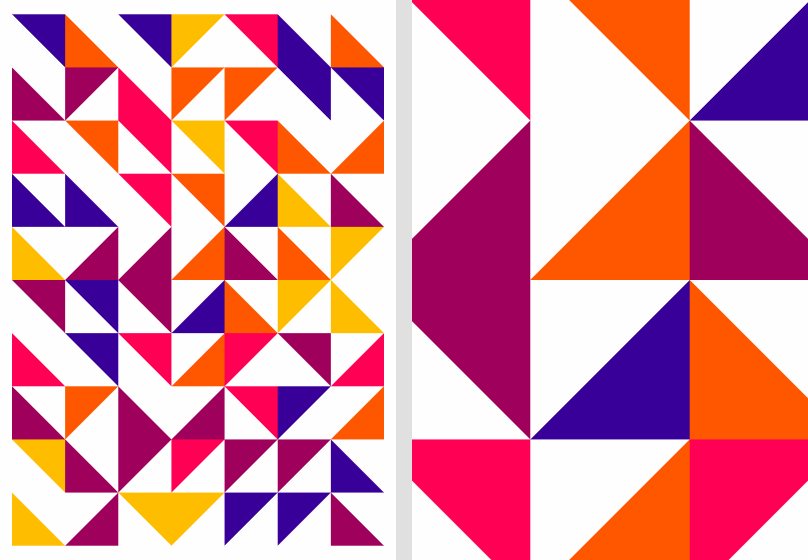
Left: the whole. Right: its middle third, enlarged.
Reproduce this pattern procedurally as a Shadertoy shader.

```glsl
// A 7 by 10 grid of half-square triangles on white, with a plain margin.
// Each cell draws its corner and its ink from two shuffled decks, so the
// layout is random while the share of every ink and corner stays fixed.

const vec2 GRID = vec2(7.0, 10.0);
const float CELL = 0.0949;                 // cell side, in canvas heights
const float CORNER_SEED = 3.0;
const float INK_SEED = 8.0;

const vec3 PAPER = vec3(1.0, 0.995, 0.995);
const vec3 INKS[5] = vec3[5](
    vec3(0.62, 0.00, 0.36),                // plum
    vec3(0.22, 0.00, 0.60),                // indigo
    vec3(1.00, 0.34, 0.00),                // orange
    vec3(1.00, 0.00, 0.33),                // pink
    vec3(1.00, 0.74, 0.00));               // yellow
const int INK_COUNT[5] = int[5](18, 15, 14, 12, 11);

// Right-angle corner of the triangle, as signs from the cell centre
const vec2 CORNERS[4] = vec2[4](
    vec2(-1.0, -1.0), vec2(1.0, 1.0), vec2(-1.0, 1.0), vec2(1.0, -1.0));
const int CORNER_COUNT[4] = int[4](23, 20, 16, 11);

float hash(vec2 p) {
    return fract(sin(dot(p, vec2(12.9898, 78.233))) * 43758.5453);
}

// Place of a cell in a shuffled deck: how many cells hash below it
int deckPlace(float index, float seed) {
    float own = hash(vec2(index, seed));
    int place = 0;
    for (float i = 0.0; i < GRID.x * GRID.y; i++) {
        if (hash(vec2(i, seed)) < own) place++;
    }
    return place;
}

vec2 pickCorner(float index) {
    int place = deckPlace(index, CORNER_SEED);
    int k = 0;
    while (k < 3 && place >= CORNER_COUNT[k]) place -= CORNER_COUNT[k++];
    return CORNERS[k];
}

vec3 pickInk(float index) {
    int place = deckPlace(index, INK_SEED);
    int k = 0;
    while (k < 4 && place >= INK_COUNT[k]) place -= INK_COUNT[k++];
    return INKS[k];
}

// Soft coverage of a signed distance, positive inside
float coverage(float inside, float pixel) {
    return clamp(0.5 + inside / pixel, 0.0, 1.0);
}

void mainImage(out vec4 fragColor, in vec2 fragCoord) {
    // Cell coordinates, with the grid centred on the canvas
    vec2 g = (fragCoord - 0.5 * iResolution.xy) / (CELL * iResolution.y) + 0.5 * GRID;
    float pixel = 1.0 / (CELL * iResolution.y);
    vec3 color = PAPER;

    // The four nearest cells share any pixel that straddles a grid line
    vec2 base = floor(g - 0.5);
    for (int i = 0; i < 4; i++) {
        vec2 id = base + vec2(i & 1, i >> 1);
        if (any(lessThan(id, vec2(0.0))) || any(greaterThanEqual(id, GRID))) continue;

        vec2 local = g - id - 0.5;
        vec2 toEdge = 0.5 - abs(local);
        float square = coverage(toEdge.x, pixel) * coverage(toEdge.y, pixel);
        if (square <= 0.0) continue;

        float index = id.x + GRID.x * id.y;
        float halfPlane = dot(local, pickCorner(index)) * inversesqrt(2.0);
        color += square * coverage(halfPlane, pixel) * (pickInk(index) - PAPER);
    }

    fragColor = vec4(color, 1.0);
}
```
